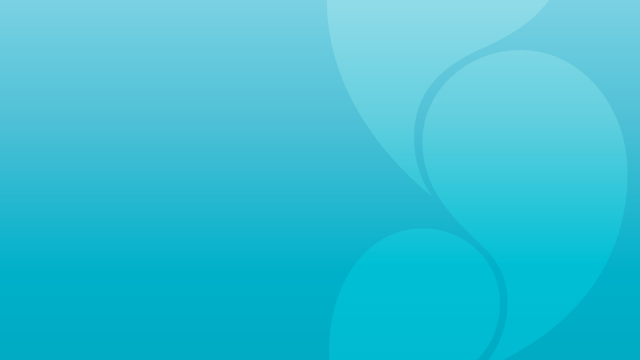
This background is drawn by a Shadertoy shader. Its source:

```glsl
// Three pale teardrop petals curl together on the right of a sky-to-teal gradient.
// Each petal is an outline of cubic curves, walked by a pen that tracks the
// nearest distance and the inside/outside parity. The canvas spans 16 x 9 units.

vec2 pen;       // current end of the outline
float nearest;  // distance to the outline so far
float side;     // -1 inside, +1 outside

void moveTo(vec2 start) {
    pen = start;
    nearest = 100.0;
    side = 1.0;
}

void lineTo(vec2 p, vec2 end) {
    vec2 edge = end - pen, rel = p - pen;
    float t = clamp(dot(rel, edge) / dot(edge, edge), 0.0, 1.0);
    nearest = min(nearest, length(rel - edge * t));
    // Flip the parity when a ray towards +x crosses this edge
    if ((pen.y > p.y) != (end.y > p.y) && rel.x < edge.x * rel.y / edge.y) side = -side;
    pen = end;
}

void curveTo(vec2 p, vec2 c1, vec2 c2, vec2 end) {
    vec2 start = pen;
    for (int i = 1; i <= 16; i++) {
        float t = float(i) / 16.0, s = 1.0 - t;
        lineTo(p, s*s*s * start + 3.0*s*s*t * c1 + 3.0*s*t*t * c2 + t*t*t * end);
    }
}

float coverage() {
    float pixel = 9.0 / iResolution.y;
    return smoothstep(0.75 * pixel, -0.75 * pixel, nearest * side);
}

// Outlines stay open along the canvas border, where no edge should show
float upperPetal(vec2 p) {
    moveTo(vec2(8.17, 9.0));
    curveTo(p, vec2(8.17, 6.92), vec2(9.42, 5.21), vec2(10.81, 4.08));
    curveTo(p, vec2(10.54, 4.46), vec2(10.35, 4.98), vec2(10.35, 5.56));
    curveTo(p, vec2(10.35, 6.71), vec2(11.04, 7.38), vec2(12.19, 7.85));
    curveTo(p, vec2(12.81, 8.15), vec2(13.33, 8.46), vec2(13.73, 9.0));
    return coverage();
}

float largePetal(vec2 p) {
    moveTo(vec2(12.58, 0.0));
    curveTo(p, vec2(14.48, 0.96), vec2(15.69, 2.54), vec2(15.69, 4.67));
    curveTo(p, vec2(15.69, 6.38), vec2(14.5, 7.75), vec2(13.02, 7.75));
    curveTo(p, vec2(11.67, 7.75), vec2(10.56, 6.73), vec2(10.56, 5.46));
    curveTo(p, vec2(10.56, 4.25), vec2(11.35, 3.54), vec2(11.98, 2.92));
    curveTo(p, vec2(12.42, 2.54), vec2(12.69, 2.08), vec2(12.69, 1.46));
    curveTo(p, vec2(12.69, 0.92), vec2(12.52, 0.42), vec2(12.21, 0.0));
    return coverage();
}

float lowerPetal(vec2 p) {
    moveTo(vec2(8.23, 0.0));
    curveTo(p, vec2(8.15, 1.92), vec2(9.19, 3.29), vec2(10.56, 3.29));
    curveTo(p, vec2(11.67, 3.29), vec2(12.5, 2.44), vec2(12.5, 1.42));
    curveTo(p, vec2(12.5, 0.88), vec2(12.29, 0.35), vec2(11.92, 0.0));
    return coverage();
}

// Vertical gradient with stops at heights 0, low, 6 and 9
vec3 gradient(float y, float low, vec3 bottom, vec3 teal, vec3 middle, vec3 top) {
    vec3 color = mix(bottom, teal, clamp(y / low, 0.0, 1.0));
    color = mix(color, middle, clamp((y - low) / (6.0 - low), 0.0, 1.0));
    return mix(color, top, clamp((y - 6.0) / 3.0, 0.0, 1.0));
}

void mainImage(out vec4 fragColor, in vec2 fragCoord) {
    vec2 p = fragCoord / iResolution.xy * vec2(16.0, 9.0);

    vec3 sky = gradient(p.y, 2.23, vec3(0.0, 0.67, 0.765), vec3(0.0, 0.69, 0.79),
                        vec3(0.31, 0.755, 0.84), vec3(0.48, 0.82, 0.89));
    vec3 petal = gradient(p.y, 2.4, vec3(0.0, 0.73, 0.82), vec3(0.0, 0.75, 0.835),
                          vec3(0.38, 0.81, 0.87), vec3(0.57, 0.86, 0.91));

    float petals = max(upperPetal(p), max(largePetal(p), lowerPetal(p)));
    fragColor = vec4(mix(sky, petal, petals), 1.0);
}
```
